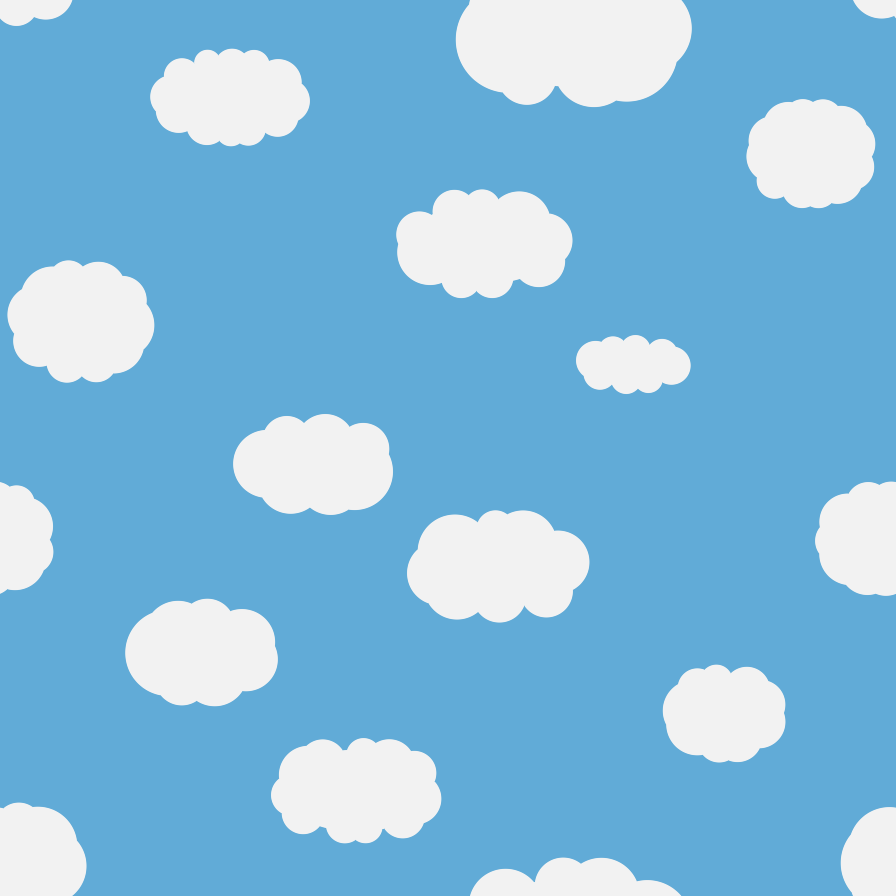
Write a Shadertoy shader that draws this pattern.

```glsl
// Flat white clouds scattered over a plain blue sky, tiling at the canvas edges.
// Centres sit on a jittered, wrapped lattice; each cloud is the union of an
// elliptic body and a ring of round puffs of uneven size.

const vec3 SKY_BLUE = vec3(0.380, 0.671, 0.843);
const vec3 CLOUD_WHITE = vec3(0.949);
const float TAU = 6.2831853;
const int CLOUD_COUNT = 13;
const int LATTICE_STEP = 5;   // spreads the 13 centres almost squarely
const int RANK_STEP = 5;      // shuffles the size ranks over the lattice
const int RANK_SHIFT = 4;

// Two pseudo-random values in 0..1 from a pair of numbers
vec2 hash2(vec2 key) {
    vec3 q = fract(key.xyx * vec3(0.1031, 0.1030, 0.0973) + 0.137);
    q += dot(q, q.yzx + 33.33);
    return fract((q.xx + q.yz) * q.zy);
}

// Shortest offset between two points on a unit tile
vec2 wrapOffset(vec2 p, vec2 centre) {
    return fract(p - centre + 0.5) - 0.5;
}

float circleDistance(vec2 p, vec2 centre, float radius) {
    return length(p - centre) - radius;
}

// First-order distance to an axis-aligned ellipse
float ellipseDistance(vec2 p, vec2 radii) {
    float k = length(p / radii);
    float slope = max(length(p / (radii * radii)), 1e-4);
    return k * (k - 1.0) / slope;
}

// Centre of a cloud: lattice point, shared shift and jitter
vec2 cloudCentre(int id, vec2 shift, float jitter) {
    vec2 lattice = vec2(float(id * LATTICE_STEP), float(id)) / float(CLOUD_COUNT);
    return lattice + shift + jitter * (hash2(vec2(float(id), 3.0)) - 0.5);
}

// Half width and half height by size rank: compact clouds are rounder,
// long ones flat, the smallest a thin strip and the last one extra large
vec2 cloudExtent(int id) {
    int order = (id * RANK_STEP + RANK_SHIFT) % CLOUD_COUNT;
    float rank = float(order) / float(CLOUD_COUNT - 1);
    float halfWidth = 0.066 + 0.040 * rank + 0.027 * step(0.95, rank);
    float roundness = smoothstep(0.0, 0.12, rank) * (1.0 - smoothstep(0.42, 0.56, rank));
    float flatness = mix(0.61, 0.84, roundness) - 0.11 * step(rank, 0.01);
    return halfWidth * vec2(1.0, flatness);
}

// Body ellipse joined with puffs along a slightly boxy outline
float cloudDistance(vec2 p, vec2 extent, float seed) {
    vec2 traits = hash2(vec2(seed, 23.0));
    int puffCount = 7 + int(traits.x * 5.99);
    float fineness = float(puffCount - 7) / 5.0;
    float puffRadius = extent.y * mix(0.54, 0.36, fineness);
    float boxiness = 0.13 * fract(traits.y * 7.0);
    float evenSpacing = 0.35 * (1.0 - extent.y / extent.x);
    float dist = ellipseDistance(p, extent - 0.55 * puffRadius);

    for (int i = 0; i < puffCount; i++) {
        vec2 rnd = hash2(vec2(seed, 40.0 + float(i)));
        float angle = TAU * (float(i) + 0.4 * (rnd.x - 0.5) + traits.y) / float(puffCount);
        float diagonal = sin(2.0 * angle);
        angle += evenSpacing * diagonal;
        vec2 direction = vec2(cos(angle), sin(angle));
        float sideSwell = mix(0.9, 1.2, abs(direction.x));
        float radius = puffRadius * sideSwell * mix(0.74, 1.26, rnd.y);
        vec2 centre = (extent - radius) * direction * (1.0 + boxiness * diagonal * diagonal);
        dist = min(dist, circleDistance(p, centre, radius));
    }
    return dist;
}

// Distance to the nearest cloud, skipping those out of reach
float cloudField(vec2 p) {
    float dist = 1.0;
    for (int id = 0; id < CLOUD_COUNT; id++) {
        vec2 offset = wrapOffset(p, cloudCentre(id, vec2(0.045, 0.03), 0.07));
        vec2 extent = cloudExtent(id);
        if (length(offset) < extent.x * 1.3) {
            dist = min(dist, cloudDistance(offset, extent, float(id)));
        }
    }
    return dist;
}

void mainImage(out vec4 fragColor, in vec2 fragCoord) {
    float pixel = 1.0 / iResolution.y;
    float dist = cloudField(fragCoord * pixel);
    float coverage = 1.0 - smoothstep(-0.6 * pixel, 0.6 * pixel, dist);
    fragColor = vec4(mix(SKY_BLUE, CLOUD_WHITE, coverage), 1.0);
}
```
